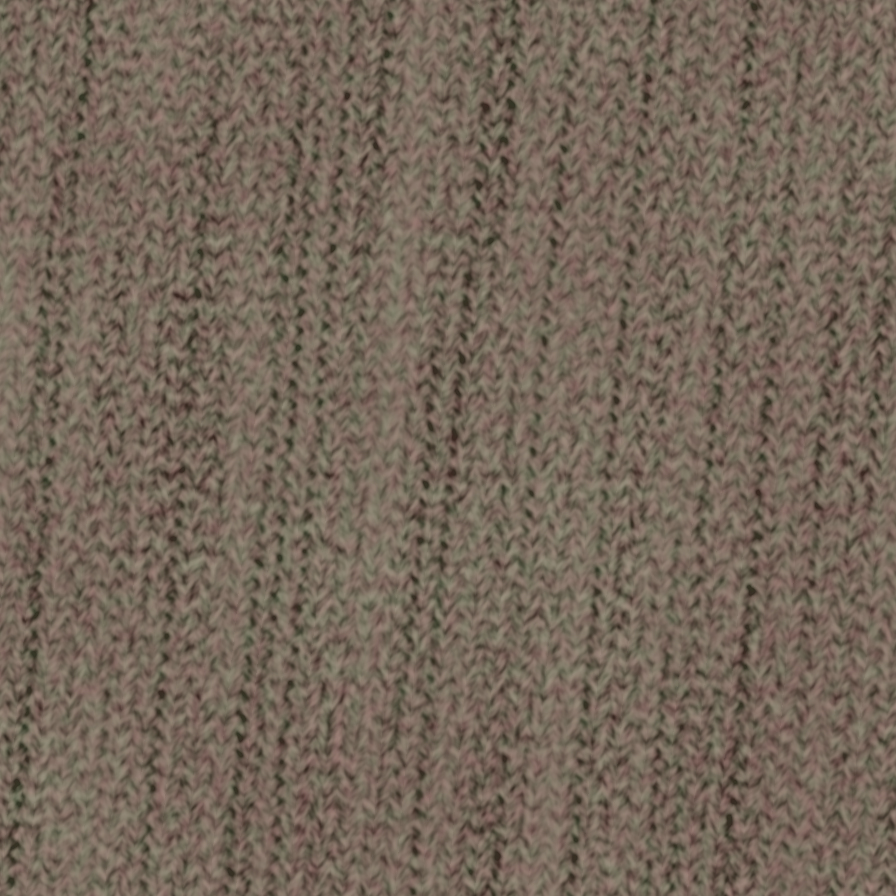
This texture is drawn by a WebGL 2 fragment shader. Its source:

```glsl
#version 300 es
precision highp float;
// Brown knitted cloth: slightly leaning columns of small stitches, parted by
// broken, beaded dark grooves. Layered gradient noise gives the fuzzy yarn
// grain, and slow streaks vary its tone, contrast and tint.

#define LEAN 0.093          // sideways drift of the columns per unit height
#define COLUMNS 34.0        // stitch columns across the canvas
#define STITCHES 47.0       // stitches along the canvas height
#define GRAIN_SCALE 88.0    // yarn grain cells across the canvas
#define GRAIN_DEPTH 0.60    // contrast of the yarn grain
#define GROOVE_WIDTH 0.0042 // half width of a groove
#define GROOVE_DEPTH 0.62   // darkness of the deepest grooves
#define ZIGZAG 0.0030       // sideways swing of the grooves
#define BASE_TONE 0.715     // tone of the cloth between the grooves
#define DARK_YARN vec3(0.215, 0.178, 0.135)
#define LIGHT_YARN vec3(0.580, 0.517, 0.462)
#define TINT vec3(-0.018, 0.042, 0.012)

out vec4 fragColor;
uniform vec2 u_resolution;

const float TAU = 6.2831853;

float hash(vec2 cell) {
    return fract(sin(dot(cell, vec2(127.1, 311.7))) * 43758.5453);
}

// Dot product of a random unit gradient with the offset from its corner
float cornerSlope(vec2 cell, vec2 offset) {
    float angle = TAU * hash(cell);
    return dot(vec2(cos(angle), sin(angle)), offset);
}

float gradientNoise(vec2 p) {
    vec2 cell = floor(p), f = p - cell;
    vec2 w = f * f * f * (f * (f * 6.0 - 15.0) + 10.0);
    vec2 e = vec2(1.0, 0.0);
    float low = mix(cornerSlope(cell, f), cornerSlope(cell + e.xy, f - e.xy), w.x);
    float high = mix(cornerSlope(cell + e.yx, f - e.yx),
                     cornerSlope(cell + e.xx, f - e.xx), w.x);
    return mix(low, high, w.y);
}

// Two octaves of short, rounded yarn marks
float yarnGrain(vec2 p) {
    float sum = 0.0, weight = 1.0;
    for (int i = 0; i < 2; i++) {
        sum += weight * gradientNoise(p);
        p = p * 1.83 + vec2(17.3, 41.9);
        weight *= 0.5;
    }
    return sum;
}

// Darkness of the nearest groove and a faint relief of the stitches beside it
vec2 stitchRelief(vec2 cloth) {
    float across = cloth.x * COLUMNS;
    float column = floor(across);
    float shift = 0.4 * (hash(vec2(column, 3.0)) - 0.5);
    float side = (across - column - 0.5 - shift) / COLUMNS;

    float jitter = 1.6 * gradientNoise(vec2(column * 7.3, cloth.y * 16.0));
    float phase = TAU * (cloth.y * STITCHES + hash(vec2(column, 9.0))) + jitter;
    float swing = side + ZIGZAG * sin(phase);

    // Each groove fades in and out along its length
    float fade = 1.2 * gradientNoise(vec2(column * 3.7 + 0.5, cloth.y * 2.3));
    float strength = smoothstep(0.15, 1.15, hash(vec2(column, 5.0)) + fade);
    float bead = 0.58 + 0.42 * cos(phase + 0.8);
    float line = exp(-swing * swing / (GROOVE_WIDTH * GROOVE_WIDTH));
    float relief = sin(phase + abs(side) * COLUMNS * TAU * 1.5);
    return vec2(line * bead * strength, relief);
}

void main() {
    vec2 p = gl_FragCoord.xy / min(u_resolution.x, u_resolution.y);

    // Cloth space: x across the columns, y along them
    vec2 cloth = vec2(p.x - LEAN * p.y, p.y);
    cloth.x += 0.006 * gradientNoise(p * vec2(2.0, 2.6) + 4.0);

    // Slow streaks: pale columns are smoother, dark ones rougher
    float streak = gradientNoise(cloth * vec2(21.0, 1.7) + 8.5);
    float patchTone = gradientNoise(p * 4.0 + 31.0);

    // Yarn marks tilt alternately to either side, as stitch legs do
    float legs = abs(fract(cloth.x * COLUMNS) - 0.5) / COLUMNS;
    vec2 yarn = vec2(cloth.x, cloth.y + 0.55 * legs) * vec2(1.08, 0.92);
    float grain = yarnGrain(yarn * GRAIN_SCALE);
    grain -= 0.45 * grain * grain;

    vec2 stitch = stitchRelief(cloth);
    float tone = BASE_TONE + 0.12 * streak + 0.06 * patchTone;
    tone += GRAIN_DEPTH * (1.0 - 0.6 * streak) * grain;
    tone += 0.045 * stitch.y - GROOVE_DEPTH * stitch.x;
    tone = clamp(tone, 0.0, 1.08);

    // Greenish and rosy blotches, greener inside the grooves
    float tint = 1.3 * gradientNoise(cloth * vec2(62.0, 50.0) + 70.0);
    tint += 0.35 * patchTone + 0.35 * stitch.x;

    vec3 colour = mix(DARK_YARN, LIGHT_YARN, tone) + TINT * tint;
    fragColor = vec4(colour, 1.0);
}
```
